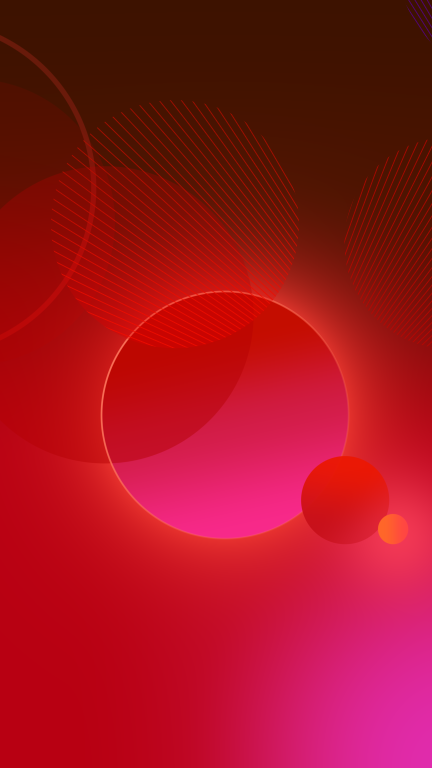
Give the GLSL for this background, as a WebGL 2 fragment shader.

```glsl
#version 300 es
precision highp float;
// Glowing pink disc among translucent red circles and fanned line patterns.
uniform vec2 u_resolution;
out vec4 outColor;

// One output pixel, measured in canvas widths
float pixel() { return 1.0 / u_resolution.x; }

// Signed distance to a circle
float circle(vec2 p, vec2 center, float radius) { return length(p - center) - radius; }

// Smooth coverage of the inside of a distance field
float fill(float d) { return 1.0 - smoothstep(-0.7 * pixel(), 0.7 * pixel(), d); }

// Coverage of a line of given half width along a distance field
float stroke(float d, float halfWidth) { return fill(abs(d) - halfWidth); }

// Lines that fan out from a focus, clipped to a circle
float hatch(vec2 p, vec2 center, float radius, vec2 focus, float spacing) {
  vec2 ray = p - focus;
  float across = (fract(atan(ray.y, ray.x) / spacing) - 0.5) * spacing * length(ray);
  return stroke(across, 0.001) * fill(circle(p, center, radius));
}

// Backdrop: brown above, red below, magenta in the lower right corner
vec3 backdrop(vec2 p) {
  vec3 brown = mix(vec3(0.29, 0.075, 0.0), vec3(0.24, 0.07, 0.0), smoothstep(1.3, 1.78, p.y));
  float redness = 1.0 - smoothstep(0.7, 1.42, p.y + 0.06 * p.x);
  vec3 color = mix(brown, vec3(0.72, 0.0, 0.07), redness);
  float pink = smoothstep(0.15, 1.15, p.x) * (1.0 - smoothstep(0.1, 0.9, p.y));
  color = mix(color, vec3(0.86, 0.13, 0.42), pink);
  float corner = 1.0 - smoothstep(0.0, 0.65, length(p - vec2(1.05, 0.0)));
  return mix(color, vec3(0.88, 0.17, 0.68), corner);
}

void main() {
  vec2 p = gl_FragCoord.xy / u_resolution.x;
  vec3 color = backdrop(p);

  // Faint disc and ring cut by the left edge
  float leftDisc = fill(circle(p, vec2(-0.065, 1.264), 0.331));
  color = mix(color, vec3(0.64, 0.0, 0.0), leftDisc * mix(0.45, 0.14, smoothstep(0.95, 1.58, p.y)));
  float ring = stroke(circle(p, vec2(-0.169, 1.343), 0.386), 0.006);
  vec3 ringColor = mix(vec3(0.78, 0.05, 0.04), vec3(0.46, 0.11, 0.05), smoothstep(1.0, 1.6, p.y));
  color = mix(color, ringColor, ring * 0.75);

  // Halo of the main disc
  vec2 mainCenter = vec2(0.521, 0.817);
  float mainEdge = circle(p, mainCenter, 0.286);
  float halo = 0.8 * exp(-max(mainEdge, 0.0) / 0.095);
  color = mix(color, vec3(0.95, 0.24, 0.2), halo);

  // Pink light behind the small discs
  float spot = length(p - vec2(0.92, 0.54));
  color = mix(color, vec3(1.0, 0.27, 0.36), 0.75 * exp(-spot * spot / 0.018));

  // Main disc, red above and pink below
  vec2 local = (p - mainCenter) / 0.286;
  float slope = local.y - 0.22 * local.x;
  vec3 face = mix(vec3(0.97, 0.16, 0.54), vec3(0.82, 0.11, 0.27), smoothstep(-1.0, 0.0, slope));
  face = mix(face, vec3(0.77, 0.05, 0.0), smoothstep(-0.15, 0.65, slope));
  color = mix(color, face, fill(mainEdge));

  // Large translucent disc laid over the left part
  float veil = fill(circle(p, vec2(0.243, 1.049), 0.344));
  color = mix(color, vec3(0.71, 0.0, 0.01), veil * mix(0.48, 0.3, smoothstep(0.85, 1.39, p.y)));

  // Rim, brightest at the upper left
  float lit = smoothstep(-0.7, 1.0, dot(normalize(local + 1e-4), vec2(-0.8, 0.6)));
  color = mix(color, vec3(1.0, 0.47, 0.37), stroke(mainEdge, 0.002) * mix(0.25, 0.9, lit));

  // Fanned lines
  vec2 fanCenter = vec2(0.405, 1.259);
  float fanDisc = fill(circle(p, fanCenter, 0.287));
  color = mix(color, vec3(0.86, 0.0, 0.0), fanDisc * 0.4 * (1.0 - smoothstep(0.98, 1.25, p.y)));
  vec3 lineColor = mix(vec3(0.95, 0.05, 0.0), vec3(0.7, 0.05, 0.0), smoothstep(1.0, 1.5, p.y));
  float fan = hatch(p, fanCenter, 0.287, vec2(1.053, 0.7), 0.019);
  color = mix(color, lineColor, fan * 0.85);
  float rightFan = hatch(p, vec2(1.042, 1.215), 0.245, vec2(0.579, 0.597), 0.018);
  color = mix(color, vec3(0.75, 0.02, 0.0), rightFan * 0.8);
  float cornerFan = hatch(p, vec2(1.192, 1.87), 0.272, vec2(1.39, 1.08), 0.015);
  color = mix(color, vec3(0.34, 0.0, 0.6), cornerFan * 0.8);

  // Small red disc, thinning toward the pink light
  vec2 q = (p - vec2(0.799, 0.62)) / 0.102;
  vec3 ball = mix(vec3(0.78, 0.06, 0.1), vec3(0.92, 0.09, 0.01), smoothstep(-0.8, 0.9, q.y + 0.2 * q.x));
  float ballAlpha = mix(0.95, 0.45, smoothstep(-0.2, 1.4, q.x - q.y));
  color = mix(color, ball, fill(circle(p, vec2(0.799, 0.62), 0.102)) * ballAlpha);

  // Tiny orange disc
  vec3 bead = mix(vec3(1.0, 0.4, 0.16), vec3(1.0, 0.27, 0.26), smoothstep(0.885, 0.945, p.x));
  color = mix(color, bead, fill(circle(p, vec2(0.91, 0.553), 0.035)));

  outColor = vec4(color, 1.0);
}
```
